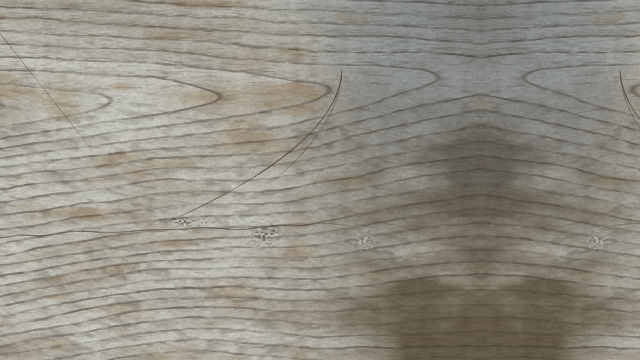
This texture is drawn by a WebGL 2 fragment shader. Its source:

```glsl
#version 300 es
precision highp float;
// Weathered wooden board: wavy dark grain, mirrored at the right, with stains and scratches.

#define MIRROR_X 1.336
#define RING_COUNT 33.0
#define RING_TAPER 0.10
#define GRAIN_DEPTH 0.62
#define STAIN_AMOUNT 0.45
#define GRIME_AMOUNT 0.92
#define FINE_NOISE 0.085
#define PALE_WOOD vec3(0.758, 0.760, 0.730)
#define TAN_WOOD vec3(0.668, 0.642, 0.588)
#define COOL_WOOD vec3(0.580, 0.608, 0.615)
#define GRIME_BROWN vec3(0.350, 0.308, 0.235)
#define PORE_DARK vec3(0.285, 0.250, 0.210)

uniform vec2 u_resolution;
out vec4 fragColor;

float hash(vec2 p) {
    vec3 q = fract(vec3(p.xyx) * 0.1031);
    q += dot(q, q.yzx + 33.33);
    return fract((q.x + q.y) * q.z);
}

float noise(vec2 p) {
    vec2 i = floor(p), f = fract(p);
    f = f * f * (3.0 - 2.0 * f);
    return mix(mix(hash(i), hash(i + vec2(1, 0)), f.x),
               mix(hash(i + vec2(0, 1)), hash(i + vec2(1, 1)), f.x), f.y);
}

float fbm(vec2 p) {
    float sum = 0.0, amp = 0.53;
    for (int i = 0; i < 4; i++) {
        sum += amp * noise(p);
        p = p * 2.03 + 17.7;
        amp *= 0.5;
    }
    return sum;
}

// Soft elliptical spot
float blob(vec2 p, vec2 center, vec2 radius) {
    vec2 q = (p - center) / radius;
    return exp(-dot(q, q));
}

// Growth field: nested tongues that close toward the right
float growth(vec2 p) {
    float d = p.y - 0.72 - 0.04 * p.x;
    float lower = 1.0 - smoothstep(0.1, 0.45, p.y);
    d -= lower * 0.07 * exp(-6.0 * (p.x - 0.5) * (p.x - 0.5));
    d += 0.045 * (noise(p * vec2(2.5, 4.0) + 3.0) - 0.5);
    d += 0.010 * (noise(p * vec2(9.0, 20.0)) - 0.5);
    d += 0.003 * (noise(p * vec2(40.0, 50.0)) - 0.5);
    return sqrt(d * d + 0.0036) + RING_TAPER * p.x * exp(-3.0 * d * d);
}

// Thin parabolic scratch bending down and left from its top point
float scratch(vec2 p, vec2 top, float bend, float drop, float width) {
    float h = top.y - p.y;
    float slope = 2.0 * bend * h;
    float d = abs(p.x - top.x + bend * h * h) / sqrt(1.0 + slope * slope);
    float span = smoothstep(0.0, 0.03, h) * (1.0 - smoothstep(drop - 0.06, drop, h));
    return span * (1.0 - smoothstep(0.2 * width, width, d));
}

void main() {
    vec2 uv = gl_FragCoord.xy / u_resolution.y;
    vec2 p = vec2(MIRROR_X - abs(uv.x - MIRROR_X), uv.y);
    float r = growth(p) * RING_COUNT;
    float id = floor(r), t = r - id;
    float steepness = max(length(vec2(dFdx(r), dFdy(r))) * u_resolution.y, 10.0);

    // Bare wood, cooler toward the upper right
    float streak = fbm(vec2(p.x * 4.0, r * 1.2 + p.y * 9.0));
    float patches = fbm(p * vec2(3.0, 6.0) + 8.0);
    vec3 color = mix(PALE_WOOD, TAN_WOOD, smoothstep(0.3, 0.72, 0.5 * (streak + patches)));
    float cool = smoothstep(0.7, 1.15, p.x) * smoothstep(0.35, 0.8, p.y);
    color = mix(color, COOL_WOOD, 0.88 * cool);
    color *= 1.0 - 0.06 * smoothstep(0.75, 1.0, p.y);

    // Warm stains along the grain
    float stain = smoothstep(0.58, 0.8, fbm(p * vec2(6.0, 20.0) + 41.0));
    stain += 0.8 * blob(p, vec2(0.80, 0.75), vec2(0.09, 0.02));
    stain += 0.7 * blob(p, vec2(0.58, 0.73), vec2(0.08, 0.018));
    stain *= 0.4 + 1.1 * streak;
    color = mix(color, vec3(0.56, 0.46, 0.33), STAIN_AMOUNT * min(stain, 1.0));

    // Grime around the mirror axis, grey above and brown below
    float cloud = fbm(p * vec2(7.0, 14.0) + 23.0);
    float grime = smoothstep(0.62, 1.3, p.x) * (1.0 - 0.75 * smoothstep(0.5, 0.85, p.y));
    grime *= 0.10 + 1.2 * cloud;
    grime += 0.40 * blob(p, vec2(MIRROR_X, 0.54), vec2(0.12, 0.09)) * (0.5 + cloud);
    grime += 0.38 * blob(p, vec2(MIRROR_X, 0.06), vec2(0.28, 0.20)) * (0.5 + cloud);
    grime += 0.60 * blob(p, vec2(MIRROR_X, 0.84), vec2(0.13, 0.025)) * cloud;
    grime += 0.22 * blob(p, vec2(MIRROR_X, 0.95), vec2(0.10, 0.10));
    grime *= 0.75 + 0.5 * streak;
    vec3 dirt = mix(GRIME_BROWN, vec3(0.360, 0.342, 0.308), smoothstep(0.15, 0.6, p.y));
    color = mix(color, dirt, GRIME_AMOUNT * clamp(grime, 0.0, 0.93));

    // Thin pore lines of nearly even width, fading unevenly along their length
    float away = min(t, 1.0 - t) / steepness;
    float inside = t / steepness;
    float width = 0.0032 + 0.0030 * noise(vec2(p.x * 11.0, id * 5.3));
    float line = 1.0 - smoothstep(0.0004, width, away);
    float dash = 0.45 + 0.55 * smoothstep(0.15, 0.7, noise(vec2(p.x * 38.0, floor(r + 0.5) * 3.7)));
    float strength = 0.35 + 0.75 * noise(vec2(p.x * 4.0, floor(r + 0.5) * 7.3));
    color = mix(color, PORE_DARK, GRAIN_DEPTH * line * dash * strength);

    // Porous soft side of each line
    float porous = exp(-inside * 110.0) * smoothstep(0.0, 0.08, t);
    float pores = smoothstep(0.3, 0.8, noise(vec2(p.x * 55.0, p.y * 240.0 + r * 2.0)));
    color = mix(color, PORE_DARK, porous * (0.08 + 0.34 * pores));

    // Loose fibres and fine tooth
    float fibre = smoothstep(0.62, 0.95, noise(vec2(p.x * 24.0, r * 3.0 + p.y * 170.0)));
    color = mix(color, PORE_DARK, 0.20 * fibre);
    float tooth = noise(p * vec2(80.0, 260.0)) + noise(p * vec2(220.0, 250.0) + 9.0) - 1.0;
    color *= 1.0 + FINE_NOISE * tooth + 0.05 * (noise(p * vec2(45.0, 7.0)) - 0.5);

    // Long faint scratches and one broken crack
    float wear = 0.45 + 0.55 * noise(p * 26.0);
    float cut = 0.80 * scratch(p, vec2(0.95, 0.815), 2.6, 0.45, 0.0029);
    cut += 0.45 * scratch(p, vec2(0.95, 0.815), 1.9, 0.34, 0.0027);
    float slant = abs(p.x - 0.79 * (0.907 - p.y)) / 1.27;
    cut += 0.4 * (1.0 - smoothstep(0.0005, 0.0027, slant)) * smoothstep(0.55, 0.65, p.y);
    float crack = abs(p.y - 0.345 - 0.033 * p.x - 0.012 * (noise(p.xx * 9.0) - 0.5));
    cut += 0.75 * (1.0 - smoothstep(0.0005, 0.0032, crack)) * (1.0 - smoothstep(0.85, 1.05, p.x));
    color = mix(color, vec3(0.29, 0.235, 0.18), min(cut * wear, 0.8));

    // Dark specks and pale chips
    float grit = noise(p * vec2(150.0, 220.0) + 5.0);
    float pits = blob(p, vec2(0.74, 0.35), vec2(0.04, 0.03));
    pits += blob(p, vec2(0.53, 0.385), vec2(0.07, 0.012));
    color = mix(color, PORE_DARK, 0.7 * smoothstep(0.5, 0.75, grit) * min(pits, 1.0));
    float chips = blob(p, vec2(1.01, 0.335), vec2(0.025, 0.025));
    color = mix(color, vec3(0.76, 0.77, 0.76), 0.75 * smoothstep(0.45, 0.7, 1.0 - grit) * chips);

    fragColor = vec4(clamp(color, 0.0, 1.0), 1.0);
}
```
